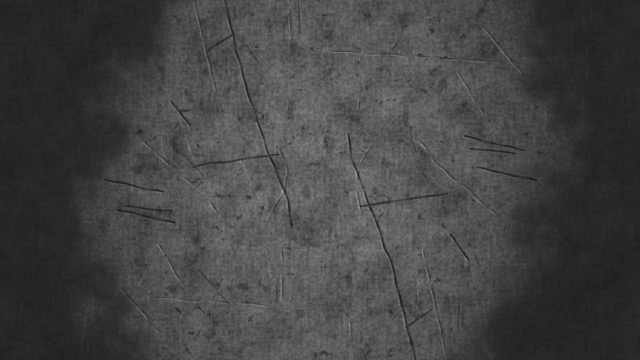
This texture is drawn by a Shadertoy shader. Its source:

```glsl
const int LINES = 11;

// Segments as (start, end), in canvas heights from the centre
const vec4 GOUGES[LINES] = vec4[LINES](
    vec4(-.264, .5, -.241, .396), vec4(-.241, .396, -.194, .222),
    vec4(-.194, .222, -.153, .106), vec4(-.153, .106, -.09, -.056),
    vec4(-.09, -.056, -.079, -.125), vec4(-.356, .037, -.113, .072),
    vec4(-.6, .002, -.437, -.035), vec4(-.565, -.083, -.403, -.12),
    vec4(-.54, -.074, -.414, -.088), vec4(-.414, .222, -.361, .153),
    vec4(-.31, .36, -.24, .407));

const vec4 HAIRLINES[LINES] = vec4[LINES](
    vec4(-.491, .102, -.322, -.044), vec4(-.322, -.044, -.275, -.106),
    vec4(-.352, .5, -.282, .2), vec4(-.113, .086, -.095, .028),
    vec4(-.095, .028, -.104, -.035), vec4(-.104, -.035, -.15, -.111),
    vec4(-.449, -.183, -.38, -.3), vec4(-.565, -.287, -.449, -.426),
    vec4(-.495, -.326, .014, -.361), vec4(-.09, .5, -.083, .396),
    vec4(-.111, -.361, -.106, -.2));

vec2 hash2(vec2 p) {
    vec3 q = fract(p.xyx * vec3(.1031, .103, .0973));
    q += dot(q, q.yzx + 33.33);
    return fract((q.xx + q.yz) * q.zy);
}

float cornerSlope(vec2 cell, vec2 offset, vec2 f) {
    float angle = 6.2832 * hash2(cell + offset).x;
    return dot(vec2(cos(angle), sin(angle)), f - offset);
}

float gradientNoise(vec2 p) {
    vec2 cell = floor(p), f = fract(p);
    vec2 u = f * f * f * (f * (f * 6. - 15.) + 10.);
    float low = mix(cornerSlope(cell, vec2(0), f), cornerSlope(cell, vec2(1, 0), f), u.x);
    float high = mix(cornerSlope(cell, vec2(0, 1), f), cornerSlope(cell, vec2(1), f), u.x);
    return 1.4 * mix(low, high, u.y);
}

float fbm(vec2 p) {
    float sum = 0., amplitude = .5;
    for (int i = 0; i < 5; i++) {
        sum += amplitude * gradientNoise(p);
        p = mat2(1.6, 1.2, -1.2, 1.6) * p + 7.3;
        amplitude *= .55;
    }
    return sum;
}

// Coverage of a line that narrows at both ends
float stroke(vec2 p, vec2 a, vec2 b, float width, float pixel) {
    vec2 along = b - a;
    float h = clamp(dot(p - a, along) / dot(along, along), 0., 1.);
    float taper = mix(.45, 1., sqrt(4. * h * (1. - h)));
    return 1. - smoothstep(0., width * taper + pixel, length(p - a - along * h));
}

// Lines repeated under a half turn about the centre
float turnedStrokes(vec2 p, vec4 lines[LINES], float width, float pixel) {
    float cover = 0.;
    for (int i = 0; i < LINES; i++) {
        vec4 s = lines[i];
        cover = max(cover, stroke(p, s.xy, s.zw, width, pixel));
        cover = max(cover, stroke(-p, s.xy, s.zw, width, pixel));
    }
    return cover;
}

// Scattered, mostly steep scratches: x is dark, y is light
vec2 scatteredScratches(vec2 p, float pixel) {
    vec2 cover = vec2(0);
    for (int i = 0; i < 56; i++) {
        vec2 seed = vec2(float(i) * 3.7, 19.);
        vec2 start = (hash2(seed) - .5) * vec2(1.35, 1.1);
        vec2 shape = hash2(seed + 41.);
        float angle = -1.5 + (shape.x - .4) * 1.3;
        vec2 end = start + vec2(cos(angle), sin(angle)) * mix(.03, .2, shape.y * shape.y);
        float line = stroke(p, start, end, .0012, pixel);
        cover = max(cover, i % 2 == 0 ? vec2(line, 0) : vec2(0, line));
    }
    return cover;
}

// Lit central slab with ragged dark sides and corners
float slabTone(vec2 p, float warp) {
    float reach = abs(p.x) + .35 * max(abs(p.y) - .2, 0.) + .5 * max(-p.x * p.y, 0.);
    float slab = 1. - smoothstep(.5, .75, reach + .2 * warp);
    float core = 1. - smoothstep(.05, .62, length(p * vec2(1., .75)));
    return .15 + .15 * slab + .095 * core;
}

void mainImage(out vec4 fragColor, in vec2 fragCoord) {
    vec2 p = (fragCoord - .5 * iResolution.xy) / iResolution.y;
    float pixel = 1. / iResolution.y;
    float clouds = fbm(p * 5. + 3.);
    float stains = fbm(p * 13. + 21.);
    float tone = slabTone(p, clouds + .6 * stains);
    float lit = smoothstep(.16, .32, tone);

    // Worn patches, fibres and grain
    float grain = gradientNoise(p * 125.) + .6 * gradientNoise(p * 65. + 9.);
    float fibres = gradientNoise(p * vec2(110., 16.)) + .7 * gradientNoise(p * vec2(14., 105.));
    float wear = .22 * clouds + .28 * stains + .16 * grain + .09 * fibres;
    tone *= 1. + wear * mix(.6, 1., lit);
    float pits = smoothstep(.3, .55, fbm(p * 34. + 50.) + .2 * clouds);
    float blots = smoothstep(.16, .48, fbm(p * vec2(19., 15.) + 80.));
    tone *= 1. - lit * (.38 * pits + .25 * blots);

    // Engraved lines, each with a lit rim
    vec2 bent = p + .004 * vec2(gradientNoise(p * 18.), gradientNoise(p * 18. + 40.));
    vec2 rim = vec2(.0045, .002);
    float gouge = turnedStrokes(bent, GOUGES, .0032, pixel);
    float gougeRim = turnedStrokes(bent + rim, GOUGES, .002, pixel);
    float hair = turnedStrokes(bent, HAIRLINES, .0016, pixel);
    float hairShade = turnedStrokes(bent - rim, HAIRLINES, .0018, pixel);
    vec2 scratches = scatteredScratches(bent, pixel);
    float broken = smoothstep(-.45, .25, gradientNoise(p * 24. + 70.));
    tone += lit * broken * (.1 * gougeRim + .12 * hair + .08 * scratches.y);
    tone *= 1. - mix(.4, 1., lit) * broken * (.3 * hairShade + .3 * scratches.x);
    tone *= 1. - .58 * gouge * mix(.6, 1., broken);

    fragColor = vec4(vec3(clamp(tone, .1, .62)), 1.);
}
```
